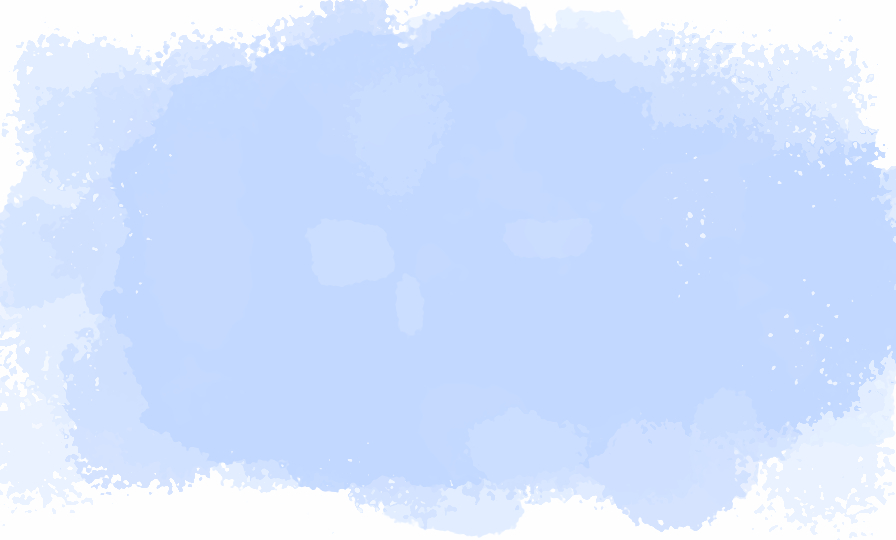
Reproduce this background procedurally as a Shadertoy shader.

```glsl
const vec3 PALE = vec3(0.885, 0.930, 1.0);
const vec3 MID = vec3(0.805, 0.873, 1.0);
const vec3 CORE = vec3(0.755, 0.843, 1.0);

// Noise shared by every wash, computed once per pixel
vec2 warp;
float grain;

vec2 hash2(vec2 p) {
    vec3 q = fract(vec3(p.xyx) * vec3(0.1031, 0.1030, 0.0973));
    q += dot(q, q.yzx + 33.33);
    return fract((q.xx + q.yz) * q.zy);
}

float corner(vec2 cell, vec2 offset) {
    return dot(hash2(cell) * 2.0 - 1.0, offset) * 1.3;
}

// Gradient noise, roughly -0.7 to 0.7
float noise(vec2 p) {
    vec2 i = floor(p), f = fract(p), e = vec2(1, 0);
    vec2 u = f * f * (3.0 - 2.0 * f);
    return mix(mix(corner(i, f), corner(i + e, f - e), u.x),
               mix(corner(i + e.yx, f - e.yx), corner(i + 1.0, f - 1.0), u.x), u.y);
}

float fbm(vec2 p) {
    return noise(p) + 0.5 * noise(p * 2.1 + 17.3) + 0.3 * noise(p * 4.7 + 41.0);
}

// Coverage of an oval wash with a ragged, partly sponged edge
float wash(vec2 p, vec2 center, vec2 radius, float rough, float sponge) {
    vec2 q = abs(p - center) / radius;
    if (max(q.x, q.y) > 2.2) return 0.0;
    q *= q;
    // Blend of oval and box gives a squarish oval
    float size = mix(sqrt(q.x + q.y), sqrt(sqrt(dot(q, q))), 0.5);
    float turn = center.x * 31.0 + center.y * 17.0;
    float d = (1.0 - size) * min(radius.x, radius.y);
    d += rough * dot(warp, vec2(cos(turn), sin(turn))) + sponge * grain;
    float w = 1.0 / iResolution.y;
    return smoothstep(-w, w, d);
}

// Loose flecks that thin out away from the center
float flecks(vec2 p, vec2 center, vec2 radius) {
    float d = length((p - center) / radius) + 0.5 * warp.x;
    return smoothstep(0.0, 0.15, grain - 0.22 - 0.4 * d);
}

void mainImage(out vec4 fragColor, in vec2 fragCoord) {
    vec2 p = fragCoord / iResolution.xy * vec2(1.662, 1.0);
    warp = vec2(fbm(p * 7.0 + 3.0), fbm(p * 8.0 + 60.0));
    grain = noise(p * 64.0 + 90.0) + 0.6 * noise(p * 125.0 + 40.0);
    float broad = noise(p * 4.0 + 8.0);
    float sponge = 0.012 + 0.075 * smoothstep(-0.15, 0.4, broad);
    vec3 col = vec3(0.995, 0.997, 1.0);

    // Pale outer wash and its protruding lobes
    float outer = wash(p, vec2(0.86, 0.51), vec2(0.85, 0.43), 0.05, sponge);
    outer = max(outer, wash(p, vec2(0.18, 0.79), vec2(0.15, 0.13), 0.03, 0.04));
    outer = max(outer, wash(p, vec2(1.46, 0.80), vec2(0.14, 0.11), 0.03, 0.07));
    outer = max(outer, wash(p, vec2(0.86, 0.07), vec2(0.13, 0.06), 0.02, 0.006));
    outer = max(outer, 0.7 * wash(p, vec2(0.07, 0.19), vec2(0.13, 0.10), 0.03, 0.08));
    outer = max(outer, 0.7 * wash(p, vec2(1.53, 0.16), vec2(0.11, 0.12), 0.03, 0.08));
    col = mix(col, PALE, outer);

    // Overlapping translucent dabs around the rim
    for (int i = 0; i < 24; i++) {
        vec2 h = hash2(vec2(i, 7)), k = hash2(vec2(i, 23));
        float a = float(i) * 2.39996;
        vec2 center = vec2(0.84, 0.51) + vec2(0.80, 0.41) * (0.84 + 0.2 * h.x) * vec2(cos(a), sin(a));
        vec2 size = vec2(0.06 + 0.08 * h.y, 0.05 + 0.06 * k.x);
        float dab = wash(p, center, size, 0.035, 0.005 + 0.04 * k.y * k.y);
        col = mix(col, mix(PALE, MID, step(0.3, k.y)), dab * (0.35 + 0.4 * h.x));
    }

    // Main blue body, with lobes at top, lower left and lower right
    float body = wash(p, vec2(0.88, 0.50), vec2(0.76, 0.40), 0.045, sponge);
    body = max(body, wash(p, vec2(0.88, 0.93), vec2(0.13, 0.06), 0.02, 0.008));
    body = max(body, wash(p, vec2(0.65, 0.94), vec2(0.07, 0.055), 0.025, 0.03));
    body = max(body, wash(p, vec2(0.27, 0.24), vec2(0.15, 0.15), 0.03, 0.04));
    body = max(body, wash(p, vec2(1.25, 0.13), vec2(0.15, 0.10), 0.025, 0.02));
    col = mix(col, MID, 0.85 * body);

    // Dense core in overlapping washes
    float core = wash(p, vec2(0.75, 0.51), vec2(0.54, 0.41), 0.04, 0.012);
    core = max(core, wash(p, vec2(1.33, 0.48), vec2(0.35, 0.29), 0.05, 0.05));
    core = max(core, wash(p, vec2(0.88, 0.91), vec2(0.09, 0.07), 0.02, 0.01));
    col = mix(col, CORE, 0.9 * core);

    // Faint layered tone inside the paint
    float tone = smoothstep(-0.02, 0.02, broad + 0.3 * warp.y - 0.15);
    col = mix(col, MID, 0.22 * tone * core);

    // Lighter inner patches
    float patches = wash(p, vec2(0.64, 0.53), vec2(0.075, 0.055), 0.025, 0.006);
    patches = max(patches, wash(p, vec2(0.76, 0.44), vec2(0.022, 0.05), 0.012, 0.005));
    patches = max(patches, 0.7 * wash(p, vec2(1.01, 0.56), vec2(0.08, 0.035), 0.02, 0.005));
    patches = max(patches, 0.6 * wash(p, vec2(0.73, 0.75), vec2(0.08, 0.11), 0.04, 0.04));
    patches = max(patches, 0.9 * wash(p, vec2(0.98, 0.16), vec2(0.09, 0.07), 0.035, 0.02));
    patches = max(patches, 0.8 * wash(p, vec2(1.34, 0.18), vec2(0.06, 0.10), 0.03, 0.01));
    col = mix(col, vec3(0.82, 0.885, 1.0), 0.65 * patches);

    // Bare flecks where the paint skips
    float bare = max(flecks(p, vec2(1.28, 0.59), vec2(0.07, 0.14)), flecks(p, vec2(0.17, 0.65), vec2(0.13, 0.17)));
    bare = max(bare, max(flecks(p, vec2(1.52, 0.77), vec2(0.16, 0.13)), flecks(p, vec2(1.53, 0.32), vec2(0.11, 0.13))));
    bare = max(bare, max(flecks(p, vec2(0.12, 0.28), vec2(0.09, 0.15)), flecks(p, vec2(0.66, 0.09), vec2(0.20, 0.06))));
    col = mix(col, vec3(0.97, 0.985, 1.0), 0.8 * bare);

    fragColor = vec4(col, 1.0);
}
```
